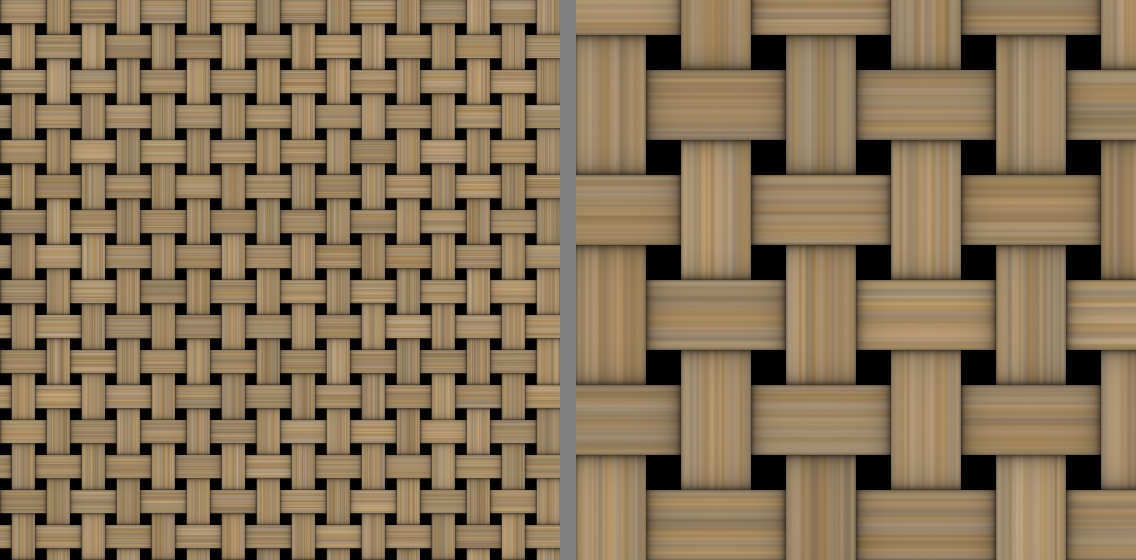
Left, the full canvas; right, a detail of the centre.
Give the GLSL for this pattern, as a WebGL 1 fragment shader.

```glsl
precision highp float;
// Open basket weave of flat, grained cane strips over a black ground.
uniform vec2 u_resolution;

const float COUNT = 16.0;           // strips in each direction
const float HALF_WIDTH = 1.0 / 3.0; // half a strip, in cells

float hash(vec2 p) {
  vec3 q = fract(vec3(p.xyx) * 0.1031);
  q += dot(q, q.yzx + 33.33);
  return fract((q.x + q.y) * q.z);
}

// Smooth one-dimensional noise, with a separate sequence for each seed.
float fibre(float x, float seed) {
  float i = floor(x);
  float f = fract(x);
  return mix(hash(vec2(i, seed)), hash(vec2(i + 1.0, seed)), f * f * (3.0 - 2.0 * f));
}

// Colour of one visible segment; along and across are measured from its centre.
vec3 cane(float along, float across, vec2 id, float direction) {
  float seed = floor(hash(mod(id, COUNT) + direction * 37.0) * 900.0);
  float broad = fibre(across * 9.0 + 20.0, seed + 1.0);
  float fine = fibre(across * 30.0 + 50.0, seed + 2.0);
  float thread = fibre(across * 46.0 + 80.0, seed + 3.0);
  float grain = 0.35 * broad + 0.4 * fine + 0.25 * thread;
  vec3 color = mix(vec3(0.53, 0.44, 0.31), vec3(0.75, 0.65, 0.50), grain);

  // Some fibres are golden, others are grey.
  float warmth = fibre(across * 17.0 + 110.0, seed + 4.0) - 0.5;
  color += warmth * vec3(0.035, 0.0, -0.075);
  color *= 0.94 + 0.12 * hash(vec2(seed, 7.0));

  // Bleached margins, fine dark edges and shadows where the segment dips under.
  float edge = max(HALF_WIDTH - abs(across), 0.0);
  float end = max(2.0 * HALF_WIDTH - abs(along), 0.0);
  color = mix(color, vec3(0.65, 0.58, 0.47), 0.4 * exp(-edge / 0.05));
  color *= 1.0 - 0.32 * exp(-edge / 0.016);
  color *= 1.0 - 0.40 * exp(-end / 0.035) - 0.22 * exp(-end / 0.12);
  return color;
}

// Finds the segment visible along x: over its own cell, or reaching in from the next.
vec3 segment(vec2 f, vec2 cell, float isOver, float direction) {
  float stepToOwner = (1.0 - isOver) * (f.x < 0.0 ? -1.0 : 1.0);
  vec2 id = cell + vec2(stepToOwner, 0.0);
  return cane(f.x - stepToOwner, f.y, id, direction);
}

void main() {
  vec2 p = gl_FragCoord.xy / u_resolution * COUNT - 1.0 / 6.0;
  vec2 cell = floor(p);
  vec2 f = p - cell - 0.5;

  // Alternate cells put the horizontal strip on top.
  float horizontalOver = mod(cell.x + cell.y, 2.0);
  vec3 horizontal = segment(f, cell, horizontalOver, 0.0);
  vec3 vertical = segment(f.yx, cell.yx, 1.0 - horizontalOver, 1.0);

  vec2 pixel = COUNT / u_resolution;
  vec2 cover = clamp((HALF_WIDTH - abs(f)) / pixel + 0.5, 0.0, 1.0);

  vec3 ground = vec3(0.008);
  vec3 verticalTop = mix(mix(ground, horizontal, cover.y), vertical, cover.x);
  vec3 horizontalTop = mix(mix(ground, vertical, cover.x), horizontal, cover.y);
  gl_FragColor = vec4(mix(verticalTop, horizontalTop, horizontalOver), 1.0);
}
```
